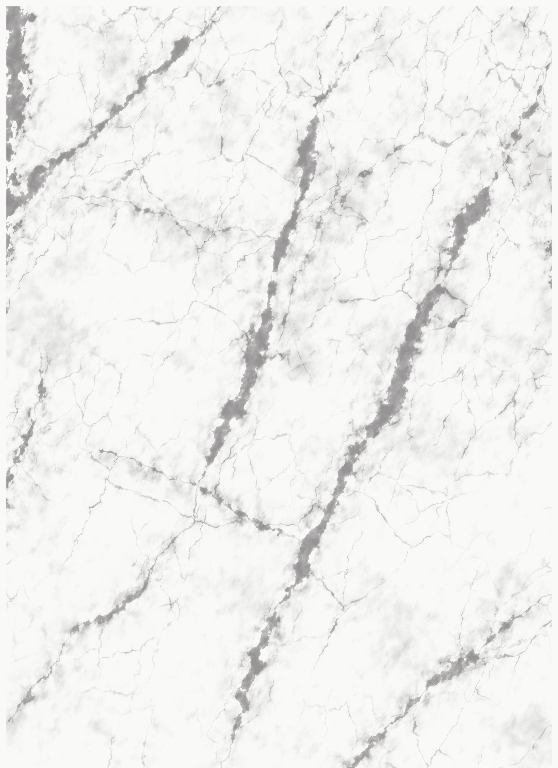
Reproduce this texture procedurally as a WebGL 1 fragment shader.

```glsl
precision highp float;
// White marble: frayed grey veins climb to the right over a pale ground.
// Veins are bent strokes eroded by gradient noise; broken hairline cracks are
// warped Voronoi borders that gather near the veins; clouds tint the stone.
uniform vec2 u_resolution;

const vec3 STONE = vec3(0.977, 0.977, 0.972);
const vec3 VEIN_GREY = vec3(0.59, 0.582, 0.582);
const vec2 GRAIN = vec2(0.447, 0.894); // main direction of the veins
const float PI = 3.14159;

vec2 hash2(vec2 p) {
  vec2 q = vec2(dot(p, vec2(127.1, 311.7)), dot(p, vec2(269.5, 183.3)));
  return fract(sin(q) * 43758.55);
}

float cornerSlope(vec2 cell, vec2 corner, vec2 f) {
  return dot(hash2(cell + corner) * 2.0 - 1.0, f - corner);
}

float gradientNoise(vec2 p) {
  vec2 i = floor(p), f = fract(p);
  vec2 u = f * f * f * (f * (f * 6.0 - 15.0) + 10.0);
  float low = mix(cornerSlope(i, vec2(0, 0), f), cornerSlope(i, vec2(1, 0), f), u.x);
  float high = mix(cornerSlope(i, vec2(0, 1), f), cornerSlope(i, vec2(1, 1), f), u.x);
  return mix(low, high, u.y);
}

float fbm(vec2 p) {
  float sum = 0.0, amp = 1.0;
  for (int i = 0; i < 4; i++) {
    sum += amp * gradientNoise(p);
    p = mat2(1.6, 1.2, -1.2, 1.6) * p + 7.3;
    amp *= 0.6;
  }
  return sum;
}

vec2 warp(vec2 p, float freq, float amount) {
  return p + amount * vec2(fbm(p * freq), fbm(p * freq + 31.7));
}

// Coordinates across and along the grain.
vec2 toGrain(vec2 p, float across, float along) {
  return vec2(dot(p, vec2(GRAIN.y, -GRAIN.x)) * across, dot(p, GRAIN) * along);
}

// Distance to the nearest border between scattered cells.
float cellBorder(vec2 p) {
  vec2 cell = floor(p), f = fract(p);
  vec2 nearest = vec2(8.0), second = vec2(8.0);
  for (int y = -1; y <= 1; y++) {
    for (int x = -1; x <= 1; x++) {
      vec2 o = vec2(float(x), float(y));
      vec2 r = o + hash2(cell + o) - f;
      if (dot(r, r) < dot(nearest, nearest)) {
        second = nearest;
        nearest = r;
      } else if (dot(r, r) < dot(second, second)) {
        second = r;
      }
    }
  }
  return dot(0.5 * (nearest + second), normalize(second - nearest));
}

float stroke(float d, float halfWidth, float pixel) {
  return 1.0 - smoothstep(halfWidth - 0.5 * pixel, halfWidth + pixel, d);
}

// Hairlines along cell borders, with frayed knots and faded gaps.
float cracks(vec2 p, float freq, float seed, float fade, float rough, float pixel) {
  float d = cellBorder(toGrain(p, 1.5, 0.8) * freq + seed) / freq;
  float shown = smoothstep(fade, fade + 0.3, gradientNoise(p * 7.0 + seed));
  float knot = smoothstep(0.0, 0.45, gradientNoise(p * 19.0 + seed));
  float line = stroke(d, 0.0005 + 0.0045 * knot * max(rough + 0.15, 0.0), pixel);
  line *= 0.2 + 0.8 * smoothstep(-0.35, 0.35, rough);
  float dust = smoothstep(-0.2, 0.5, rough) * exp(-d / 0.005);
  return shown * (line + (0.12 + 0.4 * knot) * dust);
}

// Vein from a to b: x is its ink, y tells how near it is.
vec2 vein(vec2 p, vec2 a, vec2 b, float bend, float width, float fray, float rough, float pixel) {
  float len = distance(a, b);
  vec2 along = (b - a) / len;
  float t = dot(p - a, along) / len;
  float seed = a.x * 91.0 + a.y * 37.0 + b.x * 29.0;
  float wander = 0.025 * gradientNoise(vec2(t * len * 8.0, seed));
  float side = dot(p - a, vec2(-along.y, along.x)) - bend * sin(PI * clamp(t, 0.0, 1.0)) - wander;
  float d = length(vec2(side, max(abs(t - 0.5) - 0.5, 0.0) * len));
  float taper = smoothstep(-0.02, 0.2, t) * smoothstep(1.02, 0.7, t);
  float swell = 0.6 + 1.3 * gradientNoise(vec2(t * len * 11.0, seed + 9.4));
  float depth = width * max(swell, 0.05) * taper - d + fray * rough * (0.4 + 0.6 * taper);
  float core = smoothstep(-0.5 * pixel, pixel, depth) * (0.62 + 0.24 * smoothstep(0.0, 0.006, depth) + 0.32 * rough);
  core *= exp(-max(d - 2.0 * width, 0.0) / 0.008);
  float hair = stroke(d, 0.0007, pixel) * (0.45 + 0.5 * rough) * smoothstep(0.0, 0.1, taper);
  float halo = 0.55 * exp(min(depth, 0.0) / 0.011) * smoothstep(-0.4, 0.6, rough) * taper;
  return vec2(max(core, max(hair, halo)), exp(-d / 0.04));
}

void main() {
  vec2 p = gl_FragCoord.xy / u_resolution.y;
  float right = u_resolution.x / u_resolution.y;
  float px = 1.0 / u_resolution.y;
  vec2 q = warp(warp(p, 9.0, 0.014), 55.0, 0.007);
  float rough = fbm(toGrain(p, 64.0, 46.0));

  // Main veins, then their thinner branches and the stains at the sides.
  vec2 v = vein(q, vec2(0.25, -0.06), vec2(0.75, 0.98), 0.012, 0.014, 0.013, rough, px);
  v = max(v, vein(q, vec2(0.255, 0.33), vec2(0.42, 0.92), -0.018, 0.014, 0.013, rough, px));
  v = max(v, vein(q, vec2(-0.06, 0.67), vec2(0.29, 1.0), -0.01, 0.010, 0.012, rough, px));
  v = max(v, vein(q, vec2(0.0, 0.05), vec2(0.27, 0.345), 0.0, 0.004, 0.007, rough, px));
  v = max(v, vein(q, vec2(0.43, -0.05), vec2(0.76, 0.25), 0.03, 0.006, 0.009, rough, px));
  v = max(v, vein(q, vec2(0.13, 0.42), vec2(0.40, 0.28), 0.01, 0.004, 0.012, rough, px));
  v = max(v, vein(q, vec2(0.08, 0.74), vec2(0.38, 0.69), 0.005, 0.002, 0.006, rough, px));
  v = max(v, vein(q, vec2(0.36, 0.55), vec2(0.49, 0.80), 0.01, 0.001, 0.008, rough, px));
  v = max(v, vein(q, vec2(0.0, 0.58), vec2(0.02, 1.1), 0.0, 0.017, 0.03, rough, px));
  v = max(v, vein(q, vec2(0.0, 0.26), vec2(0.06, 0.55), 0.01, 0.006, 0.02, rough, px));
  v = max(v, vein(q, vec2(right, 0.60), vec2(right, 0.79), 0.0, 0.012, 0.028, rough, px));

  // Mottled clouds, denser near the veins and towards the upper right.
  float busy = smoothstep(0.2, 1.15, p.x * 0.8 + p.y * 0.75);
  float gather = 0.2 * busy + 0.22 * v.y;
  float cloud = smoothstep(0.05, 1.0, fbm(p * 8.0 + 3.0) + 0.42 * rough + gather - 0.12);
  float ink = 0.32 * cloud + 0.05 * smoothstep(0.1, 0.8, rough);

  // Three scales of hairline cracks.
  for (int i = 0; i < 3; i++) {
    float k = float(i);
    float fade = 0.02 + 0.05 * k - gather;
    ink += (0.56 - 0.08 * k) * cracks(q, 6.0 + 6.0 * k, 5.3 + 11.9 * k, fade, rough, px);
  }
  ink = max(ink, v.x) + 0.2 * min(ink, v.x);

  // Narrow blank margin at the sides and top.
  float inset = min(min(p.x, right - p.x), 1.0 - p.y);
  ink *= smoothstep(0.007, 0.007 + 1.5 * px, inset);
  gl_FragColor = vec4(mix(STONE, VEIN_GREY, clamp(ink, 0.0, 1.0)), 1.0);
}
```
